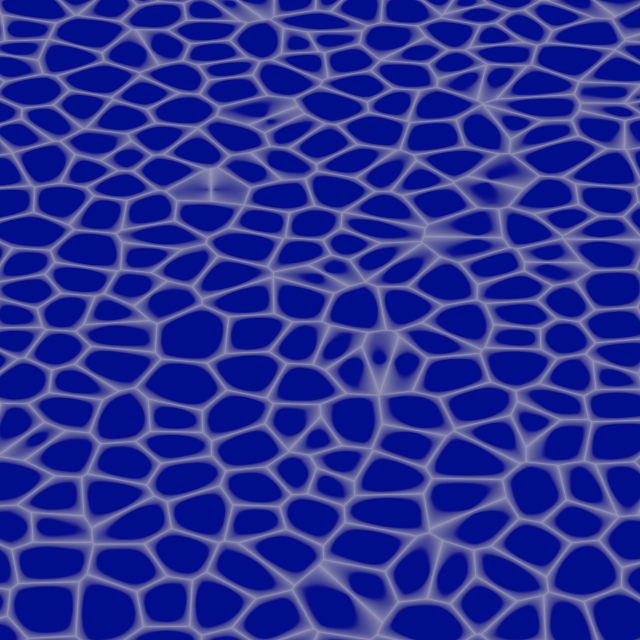
Write a WebGL 1 fragment shader that draws this pattern.

```glsl
precision highp float;
uniform vec2 u_resolution;

const vec3 CELL_BLUE = vec3(0.0, 0.055, 0.55);
const vec3 VEIN_GREY = vec3(0.61, 0.61, 0.725);
const float VEIN_REACH = 0.155; // rounded border distance where a vein ends
const int SAMPLES = 2;          // samples per pixel along each axis

vec2 hash22(vec2 p) {
  vec3 q = fract(vec3(p.xyx) * vec3(0.1031, 0.1030, 0.0973));
  q += dot(q, q.yzx + 33.33);
  return fract((q.xx + q.yz) * q.zy);
}

// Tilted plane: cells flatten and narrow slightly towards the top.
vec2 tiltedPlane(vec2 uv) {
  float across = (uv.x - 0.5) * (11.0 + 1.5 * uv.y);
  float depth = uv.y * (13.0 + 7.0 * uv.y);
  return vec2(across, depth) + vec2(47.0, 23.0);
}

// Distances to the three nearest scattered seeds, in ascending order.
vec3 nearestSeeds(vec2 p) {
  vec2 cell = floor(p);
  vec3 nearest = vec3(9.0);
  for (int j = -2; j <= 2; j++) {
    for (int i = -2; i <= 2; i++) {
      vec2 id = cell + vec2(float(i), float(j));
      float d = distance(p, id + hash22(id));
      if (d < nearest.x) nearest = vec3(d, nearest.xy);
      else if (d < nearest.y) nearest = vec3(nearest.x, d, nearest.y);
      else nearest.z = min(nearest.z, d);
    }
  }
  return nearest;
}

// The harmonic blend of both border gaps rounds the cell corners.
float roundedBorder(vec3 nearest) {
  vec2 gap = max(nearest.yz - nearest.x, 0.0001);
  return gap.x * gap.y / (gap.x + gap.y);
}

// Bright crest with a soft shoulder, zero inside the cells.
float veinLight(float border, float reach) {
  float light = 1.0 - sqrt(min(border / reach, 1.0));
  return light * smoothstep(0.0, 0.15, light);
}

void main() {
  // Average the light over a small grid inside the pixel.
  float light = 0.0;
  for (int j = 0; j < SAMPLES; j++) {
    for (int i = 0; i < SAMPLES; i++) {
      vec2 offset = (vec2(float(i), float(j)) + 0.5) / float(SAMPLES) - 0.5;
      vec2 p = tiltedPlane((gl_FragCoord.xy + offset) / u_resolution);
      light += veinLight(roundedBorder(nearestSeeds(p)), VEIN_REACH);
    }
  }
  light /= float(SAMPLES * SAMPLES);

  // Blend in linear light, then return to display values.
  vec3 linear = mix(CELL_BLUE * CELL_BLUE, VEIN_GREY * VEIN_GREY, light);
  gl_FragColor = vec4(sqrt(linear), 1.0);
}
```
